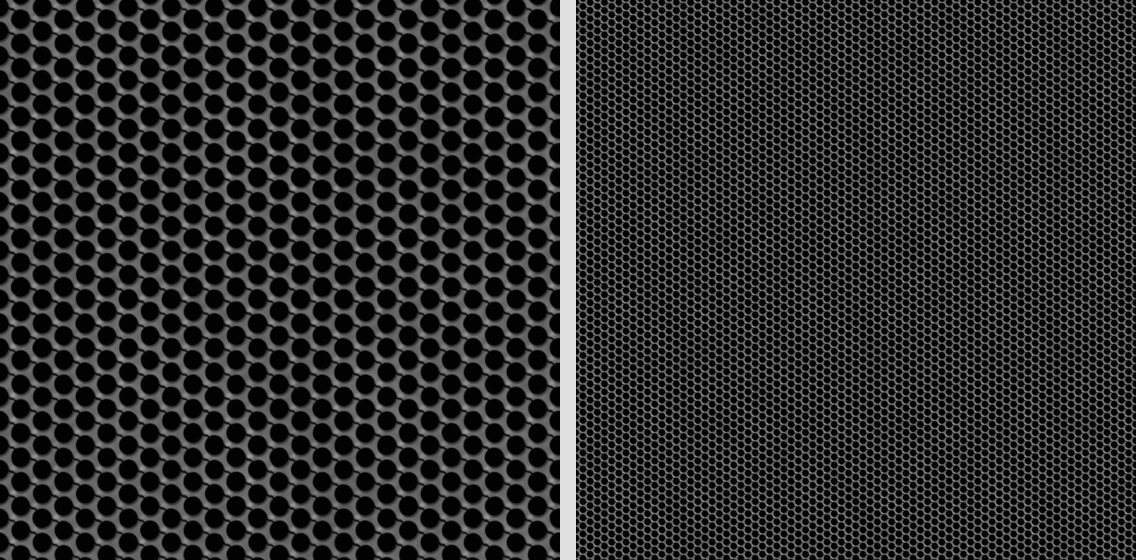
Left: one tile. Right: repeated 3 by 3.
A three.js fragment shader for this pattern:

```glsl
// Dark expanded-metal mesh: staggered round holes between grey strands.
// Each hole adds a soft lip, a dark crevice toward its lower right
// neighbour and a bright knob; wrapping gradient noise adds slight wear.
varying vec2 vUv;

#define COLS 26.0
#define ROWS 23.0
#define PHASE vec2(-0.04, 0.713)
#define RADIUS 0.378
#define EDGE 0.028
#define CREVICE 0.026
#define STRAND 0.405
#define KNOB 0.15
#define WEAR 0.07
#define HOLE_COLOR vec3(0.006)

vec2 hash2(vec2 p) {
  vec3 q = fract(p.xyx * vec3(0.1031, 0.1030, 0.0973));
  q += dot(q, q.yzx + 33.33);
  return fract((q.xx + q.yz) * q.zy);
}

// Gradient noise that wraps after a whole number of cells
float gradientCorner(vec2 cell, vec2 offset, vec2 period) {
  float angle = 6.28318 * hash2(mod(cell, period) + 7.0).x;
  return dot(vec2(cos(angle), sin(angle)), offset);
}

float wrapNoise(vec2 uv, vec2 period) {
  vec2 p = uv * period;
  vec2 i = floor(p), f = fract(p);
  vec2 u = f * f * f * (f * (f * 6.0 - 15.0) + 10.0);
  vec2 e = vec2(1.0, 0.0);
  float bottom = mix(gradientCorner(i, f, period),
                     gradientCorner(i + e.xy, f - e.xy, period), u.x);
  float top = mix(gradientCorner(i + e.yx, f - e.yx, period),
                  gradientCorner(i + e.xx, f - e.xx, period), u.x);
  return mix(bottom, top, u.y);
}

float segmentDistance(vec2 p, vec2 a, vec2 b) {
  vec2 pa = p - a, ba = b - a;
  return length(pa - ba * clamp(dot(pa, ba) / dot(ba, ba), 0.0, 1.0));
}

void main() {
  // One unit is the vertical pitch of the holes
  vec2 p = vUv * ROWS;
  float pitch = ROWS / COLS;
  float nearColumn = floor(p.x / pitch - PHASE.x + 0.5);
  float grain = wrapNoise(vUv, vec2(3.0 * COLS, 3.0 * ROWS));
  float broad = wrapNoise(vUv, vec2(6.0, 5.0));

  float open = 1.0;
  float lip = 1.0;
  float crevice = 0.0;
  float knob = 0.0;

  for (int k = -1; k <= 1; k++) {
    // Nearest hole in this column, odd columns shifted half a pitch
    float column = nearColumn + float(k);
    float shift = PHASE.y + 0.5 * mod(column, 2.0);
    float row = floor(p.y - shift + 0.5);
    vec2 random = hash2(mod(vec2(column, row), vec2(COLS, ROWS)) + 1.0);
    vec2 d = p - vec2((column + PHASE.x) * pitch, row + shift);

    // Hole with a slightly uneven rim, softer at the lower right
    float radius = RADIUS + 0.018 * (random.x - 0.5) + 0.025 * grain;
    float rim = length(d * vec2(1.025, 0.985)) - radius;
    float facing = dot(d, vec2(0.6, -0.8)) / max(length(d), 0.001);
    float softness = mix(0.07, 0.16, smoothstep(0.0, 1.0, facing));
    open *= smoothstep(-EDGE, EDGE, rim);
    lip *= mix(0.35, 1.0, smoothstep(-0.01, softness, rim));

    // Crevice bends across the strand under the knob
    vec2 bent = d + vec2(0.0, 0.025 * sin(20.0 * (d.x - 0.36)));
    float gap = segmentDistance(bent, vec2(0.36, 0.0), vec2(0.66, -0.18));
    float width = CREVICE * (0.8 + 0.4 * random.y);
    crevice = max(crevice, 1.0 - smoothstep(width - EDGE, width + 0.055, gap));

    // Rounded highlight at the strand junction
    vec2 k2 = (d - vec2(0.58, 0.05)) / vec2(0.13, 0.11);
    knob += exp(-dot(k2, k2)) * (0.6 + 0.7 * random.x);
  }

  float tone = STRAND * (1.0 + 0.12 * broad) + WEAR * grain;
  tone = tone * lip + KNOB * knob;
  tone *= 1.0 - 0.88 * crevice;
  vec3 color = mix(HOLE_COLOR, vec3(tone), open);
  gl_FragColor = vec4(clamp(color, 0.0, 1.0), 1.0);
}
```
